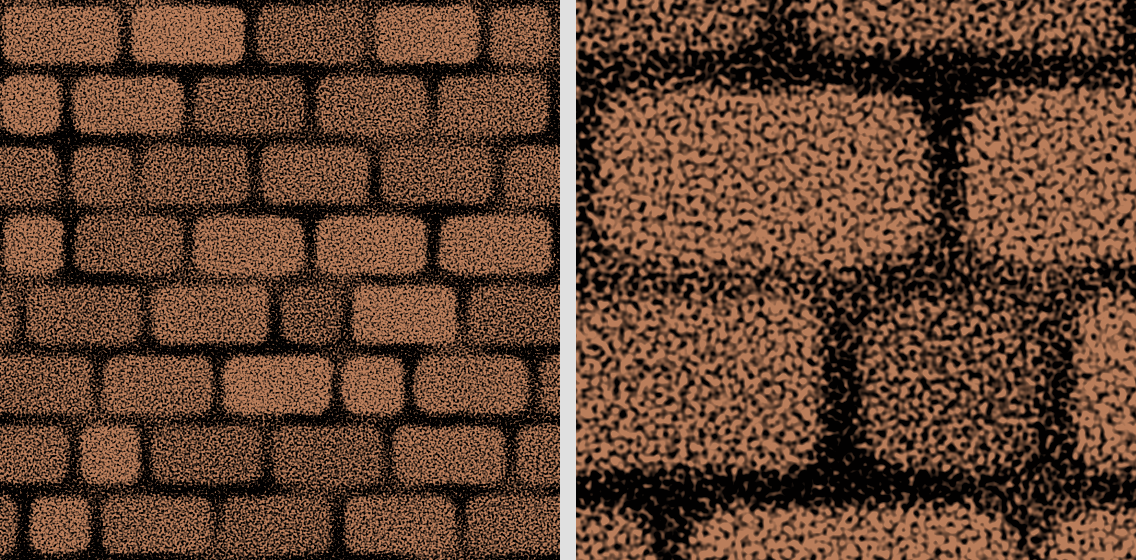
Left, the full canvas; right, a detail of the centre.
Reproduce this texture procedurally as a three.js fragment shader.

```glsl
varying vec2 vUv;

// Layout, in canvas units; the first row is the lowest
const float ROWS = 8.0;
const float LONG_BRICKS = 4.0;          // per row, next to one short brick
const float SHORT_WIDTH = 0.128;
const vec4 SHORT_CENTRE_LOWER = vec4(0.108, 0.197, 0.666, 0.556);
const vec4 SHORT_CENTRE_UPPER = vec4(0.060, 0.180, 0.055, 0.928);
const vec4 JOINT_DRIFT_LOWER = vec4(-0.004, -0.004, 0.008, -0.018);
const vec4 JOINT_DRIFT_UPPER = vec4(-0.006, -0.010, 0.000, 0.020);
const float HALF_JOINT = 0.0105;
const float CORNER_RADIUS = 0.027;
const float EDGE_SOFTNESS = 0.008;
const float EDGE_WOBBLE = 0.005;

// Tone and grain
const vec3 DARK = vec3(0.008, 0.005, 0.005);
const vec3 CLAY = vec3(0.730, 0.495, 0.358);
const float BRICK_TONE_MIN = 0.50;
const float BRICK_TONE_MAX = 0.90;
const float HEIGHT_TONE = 0.14;         // upper rows are paler
const float MORTAR_TONE = 0.02;
const float MORTAR_MIN = -0.25;
const float MORTAR_PATCHES = 0.85;
const float GRAIN_SCALE = 256.0;
const float GRAIN_CONTRAST = 1.22;

vec2 hash2(vec2 p) {
  vec3 q = fract(p.xyx * vec3(0.1031, 0.1030, 0.0973));
  q += dot(q, q.yzx + 33.33);
  return fract((q.xx + q.yz) * q.zy);
}

vec2 gradient(vec2 cell) {
  float angle = 6.28318 * hash2(cell).x;
  return vec2(cos(angle), sin(angle));
}

float gradientNoise(vec2 p) {
  vec2 i = floor(p), f = p - i;
  vec2 u = f * f * f * (f * (f * 6.0 - 15.0) + 10.0);
  vec2 e = vec2(1.0, 0.0);
  float a = dot(gradient(i), f);
  float b = dot(gradient(i + e), f - e);
  float c = dot(gradient(i + e.yx), f - e.yx);
  float d = dot(gradient(i + e.xx), f - e.xx);
  return mix(mix(a, b, u.x), mix(c, d, u.x), u.y);
}

float roundedBox(vec2 p, vec2 halfSize, float radius) {
  vec2 q = abs(p) - halfSize + radius;
  return length(max(q, 0.0)) + min(max(q.x, q.y), 0.0) - radius;
}

float rowValue(float row, vec4 lower, vec4 upper) {
  vec4 slot = vec4(equal(vec4(0.0, 1.0, 2.0, 3.0), vec4(mod(row, 4.0))));
  return dot(row < 4.0 ? lower : upper, slot);
}

// Signed distance to the brick edge, then brick column and row
vec3 brickAt(vec2 p) {
  float row = mod(floor(p.y * ROWS), ROWS);
  float centre = rowValue(row, SHORT_CENTRE_LOWER, SHORT_CENTRE_UPPER);
  float drift = rowValue(row, JOINT_DRIFT_LOWER, JOINT_DRIFT_UPPER);
  float x = fract(p.x - centre + 0.5 * SHORT_WIDTH);
  float y = (fract(p.y * ROWS) - 0.5) / ROWS;

  float column = 0.0, start = 0.0, width = SHORT_WIDTH;
  if (x > SHORT_WIDTH) {
    // The drift moves the inner joints sideways
    float along = (x - SHORT_WIDTH) / (1.0 - SHORT_WIDTH);
    x -= drift * sin(3.14159 * along);
    width = (1.0 - SHORT_WIDTH) / LONG_BRICKS;
    float n = clamp(floor((x - SHORT_WIDTH) / width), 0.0, LONG_BRICKS - 1.0);
    start = SHORT_WIDTH + n * width;
    column = n + 1.0;
  }
  vec2 local = vec2(x - start - 0.5 * width, y);
  vec2 halfSize = 0.5 * vec2(width, 1.0 / ROWS) - HALF_JOINT;
  return vec3(roundedBox(local, halfSize, CORNER_RADIUS), column, row);
}

void main() {
  // Uneven brick outlines
  vec2 wobble = vec2(gradientNoise(vUv * 22.0 + 3.7),
                     gradientNoise(vUv * 22.0 + 61.3));
  vec3 brick = brickAt(vUv + EDGE_WOBBLE * wobble);
  float face = 1.0 - smoothstep(-EDGE_SOFTNESS, EDGE_SOFTNESS, brick.x);

  // Tone per brick, and mortar with paler worn patches
  float brickTone = mix(BRICK_TONE_MIN, BRICK_TONE_MAX, hash2(brick.yz + 17.0).x);
  brickTone += HEIGHT_TONE * (vUv.y - 0.5) + 0.1 * gradientNoise(vUv * 9.0);
  float patches = gradientNoise(vUv * 8.0 + 25.4);
  float mortarTone = max(MORTAR_TONE + MORTAR_PATCHES * patches, MORTAR_MIN);
  float tone = mix(mortarTone, brickTone, face);

  // Fine grain from two crossed layers
  vec2 turned = mat2(0.80, 0.60, -0.60, 0.80) * vUv;
  float grain = gradientNoise(vUv * GRAIN_SCALE)
              + gradientNoise(turned * GRAIN_SCALE * 0.9 + 300.0);
  tone = clamp(tone + GRAIN_CONTRAST * grain, 0.0, 1.0);

  gl_FragColor = vec4(mix(DARK, CLAY, tone), 1.0);
}
```
